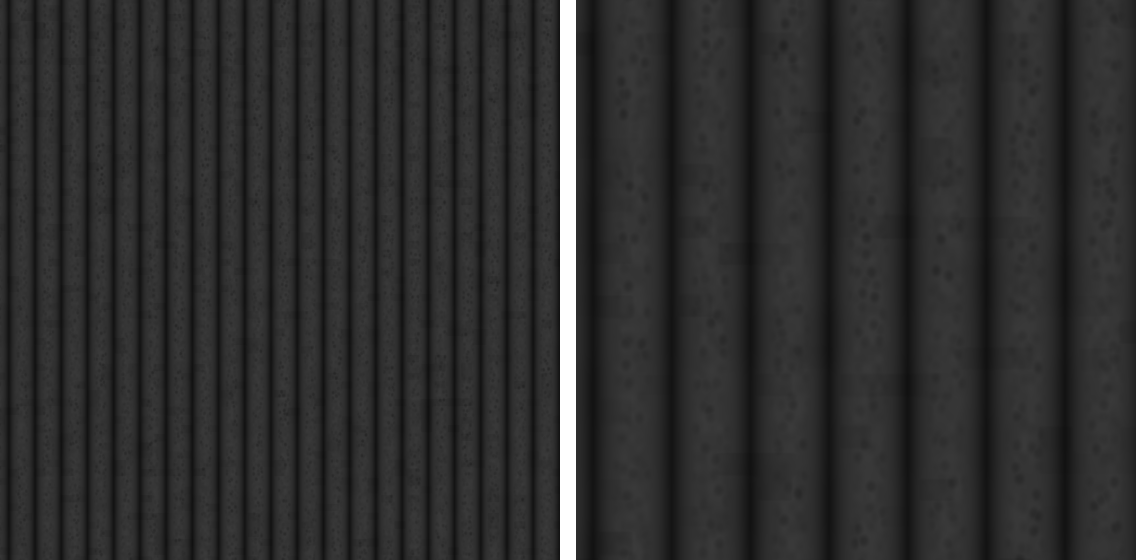
Left: the whole. Right: its middle third, enlarged.
Write a Shadertoy shader that draws this texture.

```glsl
// Dark ribbed rubber sheet: rounded vertical ribs parted by narrow soft grooves.
// The rib profile is an exponential falloff from each groove; cellular specks
// mottle the rib crowns and faint oblong patches wear the surface.
#define RIBS 21.36          // repeats across the canvas
#define FIRST_GROOVE 0.0158 // position of the first groove
#define GROOVE_WIDTH 0.17   // falloff of the groove, in rib periods
#define GROOVE_TONE 0.075
#define CROWN_TONE 0.216
#define SPECK_CELLS vec2(165.0, 140.0)
#define SPECK_DEPTH 0.042
#define GRAIN_DEPTH 0.026
#define PATCH_CELLS vec2(42.0, 64.0)
#define PATCH_DEPTH 0.020

float hash(vec2 p) {
    vec3 q = fract(p.xyx * vec3(0.1031, 0.1030, 0.0973));
    q += dot(q, q.yzx + 33.33);
    return fract((q.x + q.y) * q.z);
}

// Value noise; a larger sharpness gives flatter cells with steeper borders.
float cellNoise(vec2 p, float sharpness) {
    vec2 cell = floor(p);
    vec2 f = clamp((fract(p) - 0.5) * sharpness + 0.5, 0.0, 1.0);
    f = f * f * (3.0 - 2.0 * f);
    return mix(mix(hash(cell), hash(cell + vec2(1, 0)), f.x),
               mix(hash(cell + vec2(0, 1)), hash(cell + vec2(1, 1)), f.x), f.y);
}

// Soft dots of random strength, one jittered point per cell.
float specks(vec2 p) {
    vec2 cell = floor(p);
    float strongest = 0.0;
    for (int y = -1; y <= 1; y++) {
        for (int x = -1; x <= 1; x++) {
            vec2 id = cell + vec2(x, y);
            vec2 point = id + vec2(hash(id), hash(id + 57.0));
            float strength = pow(hash(id + 113.0), 2.5);
            float dotShape = 1.0 - smoothstep(0.1, 0.72, length(p - point));
            strongest = max(strongest, strength * dotShape);
        }
    }
    return strongest;
}

void mainImage(out vec4 fragColor, in vec2 fragCoord) {
    vec2 uv = fragCoord / iResolution.xy;

    // Rib profile from the distance to the nearest groove
    float ribPos = (uv.x - FIRST_GROOVE) * RIBS;
    float grooveDist = 0.5 - abs(fract(ribPos) - 0.5);
    float height = 1.0 - exp(-pow(grooveDist / GROOVE_WIDTH, 1.3));
    float tone = mix(GROOVE_TONE, CROWN_TONE, height);

    // Fine grain and specks gathered on the crowns
    float crown = smoothstep(0.2, 0.38, grooveDist);
    float density = 0.65 + 0.6 * cellNoise(vec2(floor(ribPos) * 3.7, uv.y * 14.0), 1.0);
    float grain = cellNoise(uv * vec2(210.0, 170.0), 1.0) - 0.5;
    tone += crown * GRAIN_DEPTH * grain;
    tone -= crown * density * SPECK_DEPTH * specks(uv * SPECK_CELLS);

    // Oblong worn patches and broad unevenness
    float wear = cellNoise(uv * PATCH_CELLS, 3.0);
    tone -= PATCH_DEPTH * smoothstep(0.72, 1.0, wear) * (0.4 + 0.6 * height);
    tone += 0.010 * (cellNoise(uv * vec2(21.0, 30.0) + 40.0, 1.5) - 0.5);

    fragColor = vec4(vec3(tone), 1.0);
}
```
